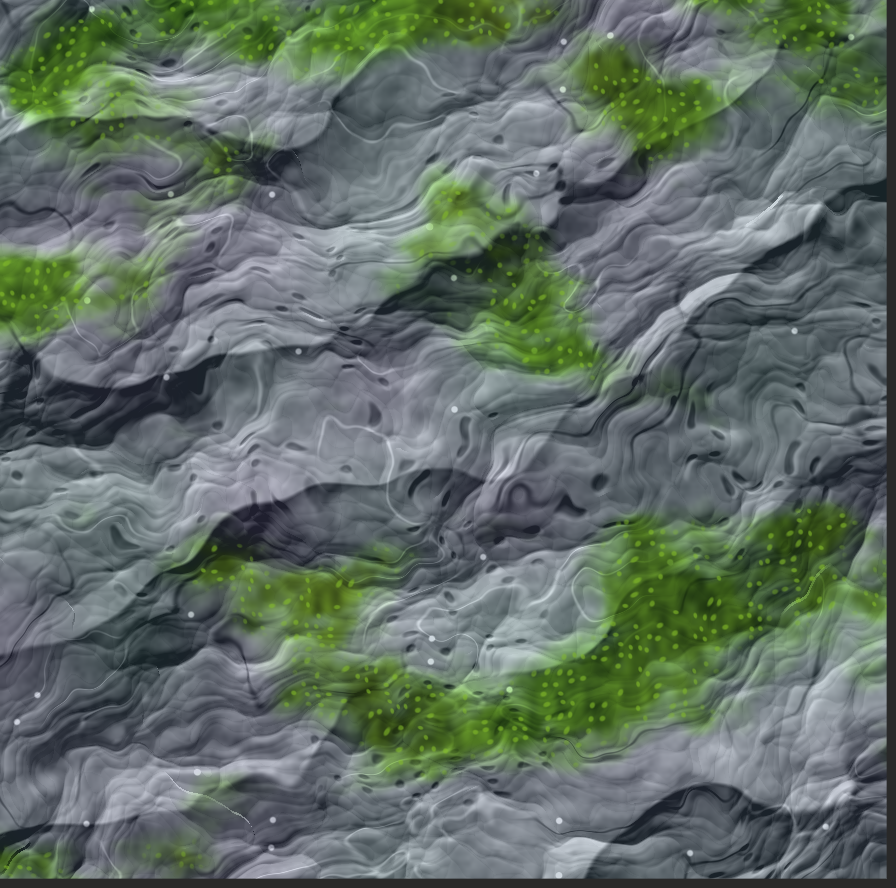
This texture is drawn by a WebGL 2 fragment shader. Its source:

```glsl
#version 300 es
precision highp float;
uniform vec2 u_resolution;
out vec4 fragColor;

const float TILT = 0.42;            // rise of the strata, radians
const float LEDGES = 4.1;           // ledges per canvas height
const float RELIEF = 0.062;         // strength of facet lighting
const float LIGHT_STEP = 0.0032;
const vec2 LIGHT_DIR = vec2(-0.4, 0.92);
const float STONE_TONE = 0.445;
const vec3 STONE_TINT = vec3(-0.027, 0.002, 0.034);
const vec3 MOSS_DARK = vec3(0.13, 0.20, 0.05);
const vec3 MOSS_LIGHT = vec3(0.40, 0.57, 0.12);
const vec3 MOSS_BUD = vec3(0.52, 0.74, 0.16);
const vec3 MOSS_VEIL = vec3(0.82, 1.08, 0.58);
const vec3 BORDER = vec3(0.16);
const float BORDER_WIDTH = 0.0105;

vec2 hash2(vec2 p) {
    vec3 q = fract(p.xyx * vec3(0.1031, 0.1030, 0.0973));
    q += dot(q, q.yzx + 33.33);
    return fract((q.xx + q.yz) * q.zy);
}

float noise(vec2 p) {
    vec2 i = floor(p), f = fract(p);
    f = f * f * (3.0 - 2.0 * f);
    float low = mix(hash2(i).x, hash2(i + vec2(1, 0)).x, f.x);
    float high = mix(hash2(i + vec2(0, 1)).x, hash2(i + vec2(1, 1)).x, f.x);
    return mix(low, high, f.y);
}

float fbm(vec2 p) {
    float sum = 0.0, amp = 0.533;
    for (int i = 0; i < 4; i++) {
        sum += amp * noise(p);
        p = mat2(1.6, 1.2, -1.2, 1.6) * p + 17.3;
        amp *= 0.5;
    }
    return sum;
}

mat2 rotation(float a) { return mat2(cos(a), -sin(a), sin(a), cos(a)); }

// Upper envelope of tilted bumps: x = height, y = tone of the winning facet
vec2 facets(vec2 p) {
    vec2 cell = floor(p), best = vec2(-9.0, 0.0);
    for (int y = -1; y <= 1; y++)
    for (int x = -1; x <= 1; x++) {
        vec2 id = cell + vec2(x, y);
        vec2 r = hash2(id), tilt = hash2(id + 71.7) - 0.5;
        vec2 d = p - id - r;
        float h = 0.4 * r.x + dot(tilt, d) - 0.8 * dot(d, d);
        if (h > best.x) best = vec2(h, r.y - 0.5);
    }
    return best;
}

// Warped strata coordinates
vec2 strata(vec2 p) {
    vec2 warp = vec2(fbm(p * 5.0), fbm(p * 5.0 + 40.0)) - 0.5;
    vec2 ripple = vec2(noise(p * 38.0), noise(p * 38.0 + 9.0)) - 0.5;
    return rotation(TILT) * (p + 0.20 * warp + 0.014 * ripple) * vec2(1.0, 1.75);
}

vec2 relief(vec2 p) {
    vec2 q = strata(p), sum = vec2(0.0);
    float freq = 4.0, amp = 1.0;
    for (int i = 0; i < 4; i++) {
        sum += amp * facets(q * freq + float(i) * 13.7) * vec2(1.0 / freq, 1.0);
        freq *= 2.15;
        amp *= 0.8;
    }
    return sum;
}

// Scattered spots: x = distance to the spot centre in cells, y = random value
vec2 spots(vec2 p) {
    vec2 id = floor(p), r = hash2(id + 5.3);
    return vec2(length(fract(p) - 0.3 - 0.4 * r), hash2(id + 90.1).x);
}

float vein(vec2 p, float width) {
    return 1.0 - smoothstep(0.0, width, abs(noise(p) - 0.5));
}

float stoneTone(vec2 p) {
    vec2 here = relief(p), q = strata(p);
    float lit = (here.x - relief(p + LIGHT_DIR * LIGHT_STEP).x) / LIGHT_STEP;
    float tone = STONE_TONE + RELIEF * clamp(lit, -3.2, 3.6) + 0.065 * here.y;

    // Broad ledges, each shaded by the one above
    float level = (rotation(TILT) * p).y * LEDGES + 0.12 + 1.5 * (fbm(p * 3.0 + 3.0) - 0.5);
    float f = fract(level), strength = 0.5 + noise(p * 4.0 + 21.0);
    float shade = 0.10 - 0.19 * smoothstep(0.1, 0.9, f) - 0.13 * exp((f - 1.0) * 15.0);
    tone += strength * mix(-0.2, shade, smoothstep(0.0, 0.03, f));
    tone += 0.25 * (fbm(p * 2.3 + 60.0) - 0.5);

    // Cracks, worn rims and brush grain
    float patches = noise(p * 9.0 + 31.0);
    tone -= 0.17 * vein(q * vec2(7.0, 9.0) + 8.0, 0.035) * smoothstep(0.4, 0.7, patches);
    tone += 0.15 * vein(q * vec2(14.0, 17.0) + 50.0, 0.045) * smoothstep(0.55, 0.3, patches);
    tone += 0.07 * (noise(q * vec2(45.0, 110.0)) - 0.5) + 0.05 * (noise(p * 150.0) - 0.5);

    // Pits with a lit lower lip, and sparse pale flecks
    vec2 pitPos = q * vec2(26.0, 27.0);
    vec2 pit = spots(pitPos), lip = spots(pitPos + vec2(0.0, 0.22));
    float pitted = step(pit.y, 0.34) * smoothstep(0.4, 0.6, noise(p * 6.0 + 77.0));
    tone += pitted * (0.10 * smoothstep(0.3, 0.1, lip.x) - 0.22 * smoothstep(0.27, 0.12, pit.x));
    vec2 fleck = spots(p * 34.0);
    tone += 0.38 * step(fleck.y, 0.035) * smoothstep(0.16, 0.07, fleck.x);
    return clamp(tone, 0.13, 0.84);
}

void main() {
    vec2 p = gl_FragCoord.xy / u_resolution.y;
    float tone = stoneTone(p);
    vec3 color = tone + STONE_TINT;
    color += vec3(0.02, -0.012, 0.018) * (noise(p * 7.0 + 12.0) * 2.0 - 1.0);

    // Moss: a thin veil around dense, budded cushions
    float growth = fbm(rotation(0.12) * p * vec2(5.0, 7.5) + 24.0);
    float veil = smoothstep(0.52, 0.68, growth);
    float cushion = smoothstep(0.61, 0.73, growth + 0.07 * (noise(p * 60.0) - 0.5));
    color = mix(color, color * MOSS_VEIL, 0.8 * veil);
    float fuzz = noise(p * vec2(95.0, 70.0));
    float body = 0.55 * fuzz + 0.9 * (tone - 0.25) + 0.3 * (noise(p * 22.0) - 0.5);
    vec3 moss = mix(MOSS_DARK, MOSS_LIGHT, clamp(body, 0.0, 1.0));
    moss.r += 0.10 * (noise(p * 5.0 + 15.0) - 0.5);
    color = mix(color, moss, 0.88 * cushion);
    vec2 bud = spots(p * 78.0 + noise(p * 30.0));
    float budded = step(bud.y, 0.45) * smoothstep(0.32, 0.12, bud.x);
    color = mix(color, MOSS_BUD, 0.6 * budded * smoothstep(0.58, 0.68, growth));

    // Dark border on the right and bottom
    float inset = min(u_resolution.x / u_resolution.y - p.x, p.y) - BORDER_WIDTH;
    color = mix(BORDER, color, smoothstep(-0.001, 0.001, inset));
    fragColor = vec4(color, 1.0);
}
```
